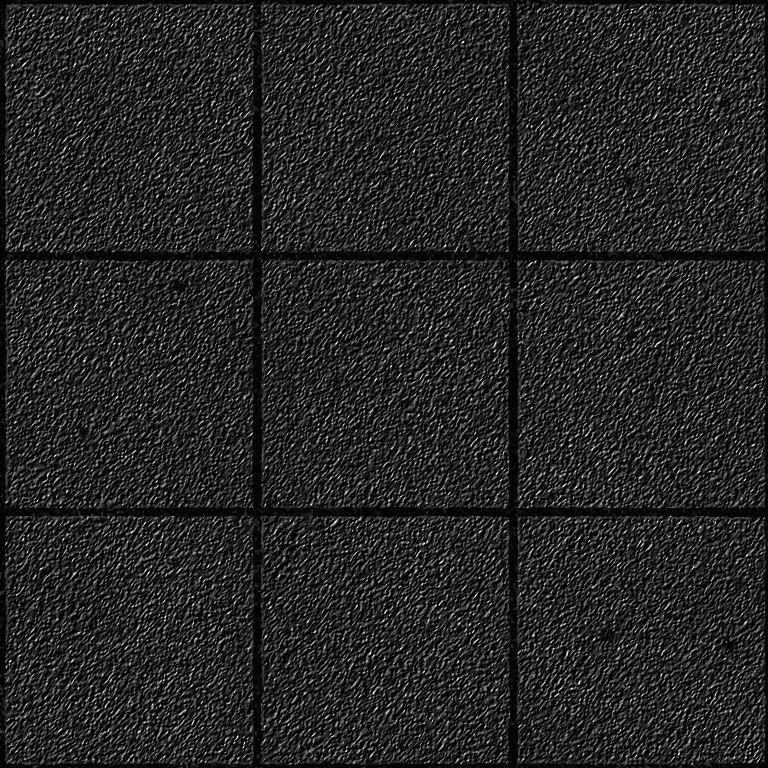
Reproduce this texture procedurally as a Shadertoy shader.

```glsl
// Three by three dark stone pavers with fine embossed diagonal grain and black joints.

#define TILES 3.0                     // repeats across and down
#define JOINT 0.0165                  // half joint width, in tiles
#define WOBBLE 0.007                  // raggedness of tile edges, in tiles
#define GRAIN_FREQ vec2(235.0, 445.0) // grain along and across the streaks
#define GRAIN_DIR vec2(0.643, 0.766)  // streak direction
#define GRAIN_BASE 0.109              // mean grain brightness
#define GRAIN_CONTRAST 0.141          // relief strength
#define RIM_LIGHT 0.26                // brightness of the line along tile edges
#define PIT_COUNT 3                   // dark pits tried per tile
#define SPECK_CHANCE 0.05             // share of cells with a pale speck

float hash(vec2 p) {
    vec3 q = fract(vec3(p.xyx) * 0.1031);
    q += dot(q, q.yzx + 33.33);
    return fract((q.x + q.y) * q.z);
}

vec2 hash2(vec2 p) {
    return vec2(hash(p), hash(p + 71.7));
}

float noise(vec2 p) {
    vec2 i = floor(p), f = fract(p);
    f = f * f * (3.0 - 2.0 * f);
    vec2 e = vec2(0.0, 1.0);
    return mix(mix(hash(i), hash(i + e.yx), f.x),
               mix(hash(i + e.xy), hash(i + e.yy), f.x), f.y);
}

float height(vec2 p) {
    return noise(p) + 0.45 * noise(p * 1.4 + 37.3);
}

// Relief lit from the upper left, roughly normal with unit deviation.
float grainRelief(vec2 uv) {
    vec2 warp = vec2(noise(uv * 130.0), noise(uv * 130.0 + 19.0)) - 0.5;
    vec2 p = uv + 0.0022 * warp;
    vec2 across = vec2(-GRAIN_DIR.y, GRAIN_DIR.x);
    vec2 g = vec2(dot(p, GRAIN_DIR), dot(p, across)) * GRAIN_FREQ + 600.0;
    return 3.6 * (height(g) - height(g - vec2(0.0, 0.95)));
}

// Darkening from a few irregular pits within one tile.
float pits(vec2 local, vec2 id) {
    float shade = 1.0;
    for (int k = 0; k < PIT_COUNT; k++) {
        vec2 seed = id * 7.0 + float(k) * 13.0 + 5.0;
        vec2 center = 0.1 + 0.8 * hash2(seed);
        float radius = mix(0.015, 0.04, hash(seed + 3.1));
        float dist = length(local - center) + 0.025 * (noise(local * 60.0) - 0.5);
        shade *= 1.0 - 0.85 * hash(seed + 9.4) * (1.0 - smoothstep(radius * 0.3, radius, dist));
    }
    return shade;
}

// Sparse soft pale grains.
float specks(vec2 uv) {
    vec2 p = uv * 120.0, id = floor(p);
    vec2 offset = fract(p) - 0.3 - 0.4 * hash2(id + 11.0);
    float radius = mix(0.12, 0.22, hash(id + 23.0));
    return exp(-dot(offset, offset) / (radius * radius)) * step(hash(id + 47.0), SPECK_CHANCE);
}

void mainImage(out vec4 fragColor, in vec2 fragCoord) {
    float pixel = 1.0 / iResolution.y;
    vec2 uv = fragCoord * pixel;

    // Tile cell, with joints set slightly right of the even grid
    vec2 cell = (uv - vec2(0.0017, 0.0)) * TILES;
    vec2 id = floor(cell), local = fract(cell);

    // Distance inward from the ragged tile edge
    vec2 inset = 0.5 - abs(local - 0.5);
    float ragged = 0.8 * noise(uv * 190.0) + 0.7 * noise(uv * 25.0) - 0.75;
    float edge = min(inset.x, inset.y) - JOINT + WOBBLE * ragged;
    float aa = 0.7 * TILES * pixel;
    float face = smoothstep(-aa, aa, edge);

    // Grain with slow mottling and a tone per tile
    float z = grainRelief(uv);
    float mottle = 0.91 + 0.18 * noise(uv * 9.0 + 3.0);
    float tone = 0.97 + 0.06 * hash(id + 2.0);
    float stone = max(GRAIN_BASE + GRAIN_CONTRAST * z + 0.027 * z * z, 0.014);
    stone *= mottle * tone * pits(local, id);
    stone += 0.4 * specks(uv);

    // Thin broken pale line along the edges, strongest on the top and left
    float topLeft = step(local.x, local.y);
    float broken = smoothstep(0.2, 0.7, noise(uv * 70.0 + 31.0));
    float rim = exp(-pow((edge - 0.0055) / 0.0045, 2.0)) * broken * mix(0.45, 0.8, topLeft);
    stone = mix(stone, RIM_LIGHT * (0.3 + 1.3 * noise(uv * 260.0 + 8.0)), rim);

    // Near-black joint with a little dust
    float dust = smoothstep(0.6, 1.0, noise(uv * 300.0 + 61.0));
    float joint = 0.014 + 0.22 * dust * noise(uv * 25.0);

    fragColor = vec4(vec3(clamp(mix(joint, stone, face), 0.0, 1.0)), 1.0);
}
```
